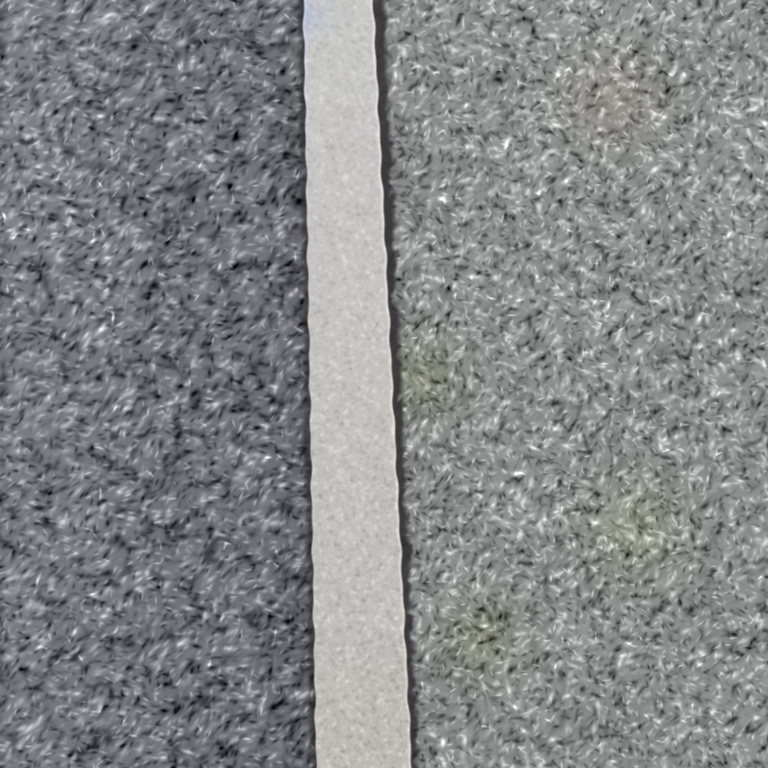
Reproduce this texture procedurally as a three.js fragment shader.

```glsl
// Two grey pile carpets split by a pale, slightly tapering metal strip.
// The pile is cellular noise: every cell scatters one oriented soft fibre,
// summed at several scales; layered sines add broad mottling and edge wobble.

varying vec2 vUv;

vec3 hash3(vec2 cell) {
  vec3 q = fract(vec3(cell.xyx) * vec3(0.1031, 0.1030, 0.0973));
  q += dot(q, q.yxz + 33.33);
  return fract((q.xxy + q.yzz) * q.zyx);
}

// Signed sum of stretched soft fibres, one per cell.
float fibreNoise(vec2 p, float angle, float spread, vec2 tightness) {
  vec2 cell = floor(p);
  float sum = 0.0;
  for (int j = -1; j <= 1; j++) {
    for (int i = -1; i <= 1; i++) {
      vec2 id = cell + vec2(float(i), float(j));
      vec3 rnd = hash3(id);
      vec2 d = p - id - rnd.xy;
      float a = angle + spread * (hash3(id + 71.0).x - 0.5);
      float c = cos(a), s = sin(a);
      vec2 local = vec2(c * d.x + s * d.y, c * d.y - s * d.x);
      sum += (2.0 * rnd.z - 1.0) * exp(-dot(local * local, tightness));
    }
  }
  return sum;
}

// Distance to the nearest scattered point, used for pits between tufts.
float cellDistance(vec2 p) {
  vec2 cell = floor(p);
  float nearest = 4.0;
  for (int j = -1; j <= 1; j++) {
    for (int i = -1; i <= 1; i++) {
      vec2 id = cell + vec2(float(i), float(j));
      vec2 d = id + hash3(id + 19.0).xy - p;
      nearest = min(nearest, dot(d, d));
    }
  }
  return sqrt(nearest);
}

float mottling(vec2 p) {
  return (sin(p.x * 23.0 + 2.0 * sin(p.y * 17.0))
        + sin(p.y * 31.0 - p.x * 19.0 + 1.5 * sin(p.x * 27.0))) * 0.5;
}

float glow(vec2 p, vec2 center, float radius) {
  vec2 d = (p - center) / radius;
  return exp(-dot(d, d));
}

// Brightness offset of the pile: coarse fibres, fine fibres, pits and flecks.
float pile(vec2 p, float scale, float angle, float spread, float pitDepth) {
  vec2 warped = p + 0.003 * vec2(sin(p.y * 61.0), sin(p.x * 53.0 + p.y * 29.0));
  float coarse = fibreNoise(warped * scale, angle, spread, vec2(4.0, 20.0));
  float fine = fibreNoise(warped * scale * 1.75 + 13.0, angle, spread * 1.3, vec2(4.0, 18.0));
  float pits = smoothstep(0.45, 0.95, cellDistance(warped * scale * 0.7));
  float fleck = max(fibreNoise(p * scale * 0.9 + 47.0, angle + 0.3, 3.0, vec2(5.0, 50.0)) - 0.35, 0.0);
  return 0.27 * coarse + 0.23 * fine - pitDepth * pits + 0.4 * fleck;
}

vec3 darkCarpet(vec2 p, float edgeDistance) {
  float tone = 0.435 + 0.035 * p.y + 0.035 * smoothstep(0.1, 0.4, edgeDistance);
  tone += pile(p, 68.0, 0.55, 1.5, 0.16) + 0.015 * mottling(p);
  tone -= 0.09 * exp(-edgeDistance / 0.025);
  return vec3(tone) + vec3(-0.010, 0.0, 0.018);
}

vec3 lightCarpet(vec2 p, float edgeDistance) {
  float tone = 0.55 + 0.015 * p.y + pile(p, 76.0, 0.65, 2.4, 0.08);
  tone += 0.012 * mottling(p + 0.4) - 0.04 * exp(-edgeDistance / 0.03);
  float olive = glow(p, vec2(0.83, 0.31), 0.06) + glow(p, vec2(0.63, 0.17), 0.05)
              + glow(p, vec2(0.55, 0.51), 0.05);
  float brown = glow(p, vec2(0.80, 0.87), 0.06);
  return vec3(tone) + vec3(-0.005, 0.005, 0.002)
       + olive * vec3(0.005, 0.008, -0.045) + brown * vec3(0.02, 0.0, -0.02);
}

vec3 metalStrip(vec2 p, float fromLeft, float fromRight) {
  vec3 color = mix(vec3(0.745, 0.735, 0.715), vec3(0.785, 0.785, 0.78), p.y);
  float grain = fibreNoise(p * 125.0, 0.8, 3.0, vec2(5.0, 11.0))
              + 0.6 * fibreNoise(p * 215.0 + 5.0, 0.5, 3.0, vec2(5.0, 10.0));
  color += grain * mix(0.09, 0.055, p.y);
  // Bright worn rims, cool on the left near the top.
  float leftRim = exp(-pow(fromLeft / 0.003, 2.0));
  float rightRim = exp(-pow((fromRight - 0.002) / 0.002, 2.0));
  color += leftRim * mix(vec3(0.02), vec3(0.04, 0.07, 0.15), smoothstep(0.6, 1.0, p.y));
  color += rightRim * vec3(0.10, 0.08, 0.07);
  return color - 0.05 * glow(p, vec2(0.402, 0.98), 0.025) * vec3(1.0, 0.7, -0.5);
}

void main() {
  vec2 p = vUv;
  float wobble = 0.0007 * (sin(p.y * 83.0) + sin(p.y * 147.0 + 1.0));
  float leftEdge = 0.4115 - 0.0165 * p.y + wobble;
  float rightEdge = 0.5365 - 0.0505 * p.y - wobble;
  float fromLeft = p.x - leftEdge;
  float fromRight = rightEdge - p.x;
  float soft = 0.0018;

  // Carpets on either side.
  vec3 color = fromLeft < 0.05 ? darkCarpet(p, max(-fromLeft, 0.0))
                               : lightCarpet(p, max(-fromRight, 0.0));

  // Dark seams beside the strip; the right one is wider towards the top.
  float leftSeam = 1.0 - smoothstep(0.002, 0.011, -fromLeft);
  float gapWidth = mix(0.008, 0.014, p.y);
  float ragged = 0.006 * fibreNoise(p * 70.0, 0.5, 2.0, vec2(4.0, 12.0));
  float rightSeam = 1.0 - smoothstep(gapWidth - 0.005, gapWidth + 0.005, -fromRight + ragged);
  float seam = fromLeft < 0.05 ? leftSeam * 0.65 : rightSeam * 0.88;
  color = mix(color, vec3(0.20, 0.19, 0.20), seam);

  float strip = smoothstep(-soft, soft, fromLeft) * smoothstep(-soft, soft, fromRight);
  color = mix(color, metalStrip(p, fromLeft, fromRight), strip);
  gl_FragColor = vec4(clamp(color, 0.0, 1.0), 1.0);
}
```
